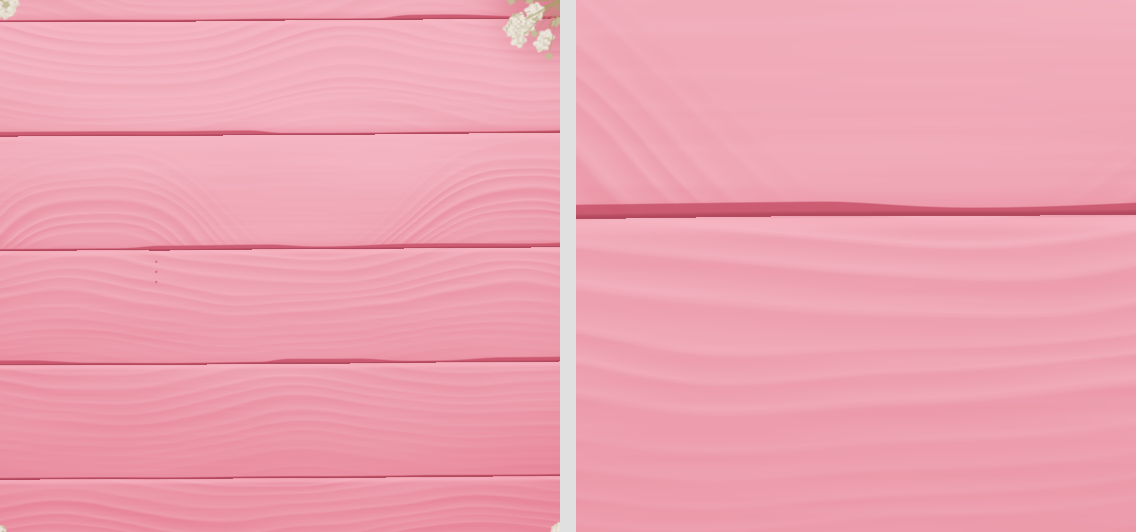
Left, the full canvas; right, a detail of the centre.
Reproduce this texture procedurally as a WebGL 1 fragment shader.

```glsl
precision highp float;

uniform vec2 u_resolution;

const vec3 LIGHT_PINK = vec3(0.955, 0.705, 0.755);
const vec3 MID_PINK = vec3(0.93, 0.63, 0.69);
const vec3 DEEP_PINK = vec3(0.915, 0.55, 0.625);
const vec3 SEAM_PINK = vec3(0.78, 0.32, 0.41);
const vec3 PETAL = vec3(0.93, 0.90, 0.87);
const vec3 BUD = vec3(0.66, 0.62, 0.42);
const float PITCH = 0.215;
const float FIRST_SEAM = 0.1016;

float hash(vec2 p) {
  return fract(sin(dot(p, vec2(127.1, 311.7))) * 43758.5453);
}

float noise(vec2 p) {
  vec2 i = floor(p);
  vec2 f = fract(p);
  f = f * f * (3.0 - 2.0 * f);
  float low = mix(hash(i), hash(i + vec2(1.0, 0.0)), f.x);
  float high = mix(hash(i + vec2(0.0, 1.0)), hash(i + vec2(1.0, 1.0)), f.x);
  return mix(low, high, f.y);
}

float disc(vec2 p, float radius, float blur) {
  return 1.0 - smoothstep(radius - blur, radius + blur, length(p));
}

// Blend through the three paint tones, 0 = light, 2 = deep
vec3 paint(float tone) {
  vec3 c = mix(LIGHT_PINK, MID_PINK, clamp(tone, 0.0, 1.0));
  return mix(c, DEEP_PINK, clamp(tone - 1.0, 0.0, 1.3));
}

// Growth rings: thin dark edges with a pale ridge beside them
float grain(float x, float v, float id) {
  float arched = 1.0 - step(0.5, abs(id - 2.0));
  float center = mix(0.55 + 0.5 * hash(vec2(id, 3.0)), 0.58, arched);
  float dip = mix(mix(-0.4, 0.15, hash(vec2(id, 7.0))), 1.0, arched);
  float wave = pow(0.5 + 0.5 * cos((x - center) * 7.8), 1.6);
  float warp = noise(vec2(x * 3.0, v * 2.0 + id * 9.0)) - 0.5;
  warp += 0.3 * (noise(vec2(x * 9.0, v * 4.0 + id * 17.0)) - 0.5);
  float g = v + dip * wave + 0.14 * warp - 0.05 * x;
  float spread = g * 10.0 + 1.1 * noise(vec2(g * 6.0, id));
  float s = fract(spread);
  float ring = smoothstep(0.15, 0.82, s) * (1.0 - smoothstep(0.86, 1.0, s));
  float ridge = smoothstep(0.0, 0.08, s) * (1.0 - smoothstep(0.08, 0.3, s));
  float fade = mix(0.45 + 0.55 * smoothstep(0.1, 0.8, v),
                   1.0 - smoothstep(0.6, 1.0, g), arched);
  float strength = 0.4 + 0.6 * hash(vec2(floor(spread), id));
  strength *= 0.4 + 0.8 * noise(vec2(x * 3.5, spread * 0.6 + id * 5.0));
  return (ring * 0.8 - ridge * 0.35) * strength * fade;
}

// Small blossoms and buds gathered in a corner, over a soft shadow
vec3 blossoms(vec3 color, vec2 p, vec2 corner, vec2 inward, float reach, float px) {
  vec2 q = (p - corner) * inward;
  float shade = 1.0 - smoothstep(0.2, 1.5, length(q) / reach);
  color = mix(color, SEAM_PINK, 0.45 * shade);
  for (int i = 0; i < 20; i++) {
    vec2 seed = vec2(float(i), reach * 100.0);
    float angle = 1.571 * hash(seed + 0.3);
    float dist = reach * (0.1 + 0.9 * sqrt(hash(seed + 1.7)));
    vec2 spot = dist * vec2(cos(angle), sin(angle));
    vec2 d = q - spot;
    float along = clamp(dot(q, spot) / dot(spot, spot), 0.0, 1.0);
    float stem = disc(q - spot * along, 0.0008, px);
    color = mix(color, BUD, 0.6 * stem);
    float isBud = step(0.55, hash(seed + 4.1));
    float radius = min(reach, mix(0.014, 0.0065, isBud));
    float lobes = 1.0 + 0.15 * sin(5.0 * atan(d.y, d.x + 0.00001) + 6.0 * hash(seed));
    float fold = noise(d * 220.0 + seed * 7.0);
    vec3 bloom = mix(PETAL, BUD, max(0.6 * isBud, 0.5 * fold * fold));
    color = mix(color, bloom, disc(d, radius * lobes, px * 1.5));
  }
  return color;
}

void main() {
  vec2 p = gl_FragCoord.xy / u_resolution.y;
  float aspect = u_resolution.x / u_resolution.y;
  float px = 1.0 / u_resolution.y;

  // Plank index and height within the plank, on a slight tilt
  float wobble = 0.002 * (noise(vec2(p.x * 6.0, 2.0)) - 0.5);
  float row = (p.y - FIRST_SEAM - 0.0078 * (p.x - 0.5 * aspect) + wobble) / PITCH;
  float id = floor(row);
  float v = fract(row);

  // Paint tone: deeper toward the bottom, the sides and each lower edge
  float side = abs(2.0 * p.x / aspect - 1.0);
  float tone = 1.72 - 2.2 * p.y + 0.35 * side * side + 0.45 * (0.5 - v);
  tone += 0.25 * (hash(vec2(id, 1.0)) - 0.5);
  tone += 0.5 * smoothstep(0.94, 1.0, p.y);
  tone += 0.3 * (noise(vec2(p.x * 4.0, p.y * 16.0)) - 0.5);
  tone += 0.22 * (noise(vec2(p.x * 7.0, p.y * 190.0)) - 0.5);
  tone = max(tone, 0.0) + grain(p.x, v, id);
  vec3 color = paint(tone);

  // Seam shadow of uneven thickness, and the lit edge beneath it
  float above = v * PITCH;
  float below = (1.0 - v) * PITCH;
  float chip = smoothstep(0.45, 0.75, noise(vec2(p.x * 5.0, id * 13.0)));
  float thick = 0.0035 + 0.0055 * chip;
  color = mix(color, DEEP_PINK, 0.55 * (1.0 - smoothstep(0.0, 0.022, above)));
  color = mix(color, SEAM_PINK, 0.85 * (1.0 - smoothstep(thick - px, thick + px, above)));
  color = mix(color, SEAM_PINK * 0.9, 1.0 - smoothstep(0.001, 0.004, above));
  float lit = smoothstep(0.0, 0.002, below) * (1.0 - smoothstep(0.004, 0.012, below));
  color = mix(color, LIGHT_PINK * 1.02, 0.6 * lit);

  // Short column of nail pricks
  for (int i = 0; i < 3; i++) {
    vec2 nail = vec2(0.279 * aspect, 0.47 + 0.019 * float(i));
    color = mix(color, SEAM_PINK, 0.8 * disc(p - nail, 0.0018, px));
  }

  // Flowers at the corners
  color = blossoms(color, p, vec2(aspect, 1.0), vec2(-1.0, -1.0), 0.115, px);
  color = blossoms(color, p, vec2(0.0, 1.0), vec2(1.0, -1.0), 0.026, px);
  color = blossoms(color, p, vec2(aspect, 0.0), vec2(-1.0, 1.0), 0.009, px);
  color = blossoms(color, p, vec2(0.0, 0.0), vec2(1.0, 1.0), 0.006, px);

  gl_FragColor = vec4(color, 1.0);
}
```
